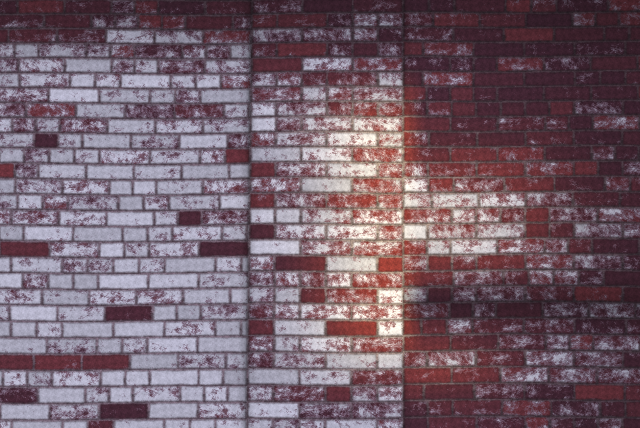
This texture is drawn by a Shadertoy shader. Its source:

```glsl
// Weathered brick wall with peeling whitewash, a raised pilaster and a patch of warm sunlight.
#define PIER_LEFT 0.583      // pilaster edges, in canvas heights
#define PIER_RIGHT 0.942
#define BRICK_WIDTH 0.114
#define MORTAR 0.0025        // half width of a joint
#define ROWS_TOP 29.5        // row density at the top edge
#define ROWS_SQUEEZE 2.0     // rows grow taller toward the bottom
#define HEADER_CHANCE 0.24   // share of bricks split into two halves
#define BARE_CHANCE 0.09     // share of bricks without paint
#define BRICK_SUN vec3(0.66, 0.27, 0.22)
#define FILM_SHADE vec3(0.49, 0.42, 0.50)
#define PAINT_SHADE vec3(0.71, 0.71, 0.79)
#define PAINT_SUN vec3(1.06, 1.02, 0.95)

float hash(vec2 p) {
    return fract(sin(dot(p, vec2(127.1, 311.7))) * 4375.85);
}

float bell(float x, float width) {
    return exp(-x * x / (width * width));
}

// Layered, warped sines, roughly -0.7 to 0.7.
float grain(vec2 p) {
    float sum = 0.0, amp = 0.46;
    for (int i = 0; i < 5; i++) {
        p = mat2(1.6, 1.2, -1.2, 1.6) * p + 0.65 * sin(p.yx + float(i) * 1.7);
        sum += amp * sin(p.x) * sin(p.y);
        amp *= 0.72;
    }
    return sum;
}

float roundedBox(vec2 p, vec2 halfSize, float radius) {
    vec2 d = abs(p) - halfSize + radius;
    return length(max(d, 0.0)) + min(max(d.x, d.y), 0.0) - radius;
}

// Whitewash coverage; section is 0 left, 1 pilaster, 2 right. t runs downward.
float coverage(float x, float t, float section) {
    float left = 0.16 + 0.50 * smoothstep(0.0, 0.15, t) + 0.22 * smoothstep(0.2, 0.8, t);
    float pier = 0.20 + 0.45 * smoothstep(0.08, 0.32, t);
    float right = 0.06 + 0.16 * smoothstep(0.2, 0.6, t)
        + 0.40 * bell(t - 0.52, 0.15) * (1.0 - smoothstep(0.95, 1.5, x));
    return section < 0.5 ? left : section < 1.5 ? pier : right;
}

// Sunlight falling on the pilaster and spilling to its right.
float sunlight(float x, float t) {
    float onPier = bell(x - 0.90, 0.17) * smoothstep(0.12, 0.34, t)
        * (1.0 - smoothstep(0.72, 0.98, t));
    float spill = 0.75 * bell(x - 1.0, 0.28) * bell(t - 0.51, 0.16)
        + 0.45 * bell(x - 1.02, 0.16) * bell(t - 0.85, 0.08);
    float onRight = smoothstep(PIER_RIGHT, PIER_RIGHT + 0.06, x);
    float sun = mix(max(onPier, spill), spill, onRight);
    return sun * (1.0 - 0.8 * onRight * bell(t - 0.71, 0.05));
}

void mainImage(out vec4 fragColor, in vec2 fragCoord) {
    vec2 q = fragCoord / iResolution.y;
    float px = 1.0 / iResolution.y;
    float x = q.x, t = 1.0 - q.y;

    // Wall sections
    float leftEdge = PIER_LEFT + 0.012 * (0.5 - t);
    float section = step(leftEdge, x) + step(PIER_RIGHT, x);
    float anchor = section < 1.5 ? leftEdge : PIER_RIGHT;

    // Courses
    float course = ROWS_TOP * t - ROWS_SQUEEZE * t * t
        + 0.08 * section + 0.05 * sin(x * 9.0 + t * 4.0);
    float row = floor(course);
    float rowHeight = 1.0 / (ROWS_TOP - 2.0 * ROWS_SQUEEZE * t);
    float rowRandom = hash(vec2(row, section + 3.0));

    // Bricks along a course, some split into headers
    float onPier = 1.0 - abs(section - 1.0);
    float width = mix(BRICK_WIDTH * (0.95 + 0.1 * rowRandom), (PIER_RIGHT - leftEdge) / 3.0, onPier);
    float along = (x - anchor) / width
        + mod(row, 2.0) * mix(0.35 + 0.3 * rowRandom, 0.5, onPier);
    vec2 id = vec2(floor(along) + 40.0 * section, row);
    float place = fract(along);
    if (hash(id + 7.3) < HEADER_CHANCE) {
        id.x += 0.5 * floor(place * 2.0);
        place = fract(place * 2.0);
        width *= 0.5;
    }
    float tone = hash(id), wear = hash(id + 19.7), bare = hash(id + 43.1);

    // Brick outline, with rough edges and joints at the pilaster corners
    vec2 size = vec2(width, rowHeight);
    vec2 local = (vec2(place, fract(course)) - 0.5) * size;
    float rough = grain(q * vec2(30.0, 40.0) + 20.0 * tone);
    float fine = grain(q * 110.0);
    float edge = roundedBox(local, 0.5 * size - MORTAR, 0.004) + 0.0018 * rough;
    float cornerGap = min(abs(x - leftEdge), abs(x - PIER_RIGHT));
    edge = max(edge, MORTAR * 0.8 - cornerGap);
    float brickMask = 1.0 - smoothstep(-1.3 * px, 1.3 * px, edge);

    // Clay, then a thin worn film, then thick paint
    float cover = coverage(x, t, section);
    float sun = sunlight(x, t);
    float amount = cover - 0.5 + 0.60 * (wear - 0.5) + 0.42 * rough + 0.15 * fine
        - 0.9 * step(bare, BARE_CHANCE);
    float film = smoothstep(-0.38, 0.06, amount);
    float paint = smoothstep(-0.08, 0.30, amount);
    vec3 clay = mix(vec3(0.26, 0.15, 0.20), vec3(0.42, 0.20, 0.23), tone * tone);
    clay = mix(clay, BRICK_SUN, sun) * (1.0 + 0.18 * fine);
    vec3 worn = mix(FILM_SHADE, vec3(0.80, 0.62, 0.58), sun) * (1.0 + 0.15 * fine);
    vec3 wash = mix(PAINT_SHADE, PAINT_SUN, sun) * (0.90 + 0.17 * tone + 0.10 * fine);
    vec3 brick = mix(mix(clay, worn, film * 0.9), wash, paint);
    brick *= 1.0 - 0.15 * smoothstep(-0.005, 0.0, edge);

    // Mortar, darker just below each course
    vec3 joint = mix(vec3(0.28, 0.22, 0.25), vec3(0.47, 0.41, 0.47), cover);
    joint = mix(joint, vec3(0.80, 0.70, 0.58), sun * 0.85) * (1.0 + 0.25 * fine);
    joint *= 1.0 - 0.22 * step(0.0, local.y);
    vec3 color = mix(joint, brick, brickMask);

    // Corner shadows, broad falloff and a faded purple floor
    color *= 1.0 - 0.32 * exp(-abs(x - leftEdge + 0.004) / 0.009);
    color *= 1.0 - 0.22 * exp(-abs(x - PIER_RIGHT - 0.003) / 0.006) * (1.0 - sun);
    color *= 0.76 + 0.24 * smoothstep(0.0, 0.22, t);
    color *= 1.0 - 0.18 * smoothstep(1.0, 1.5, x) * (1.0 - sun);
    color *= 1.0 - 0.25 * step(PIER_RIGHT, x) * bell(t - 0.71, 0.05);
    color = mix(vec3(0.30, 0.22, 0.30), color, 0.93);
    fragColor = vec4(clamp(color, 0.0, 1.0), 1.0);
}
```
